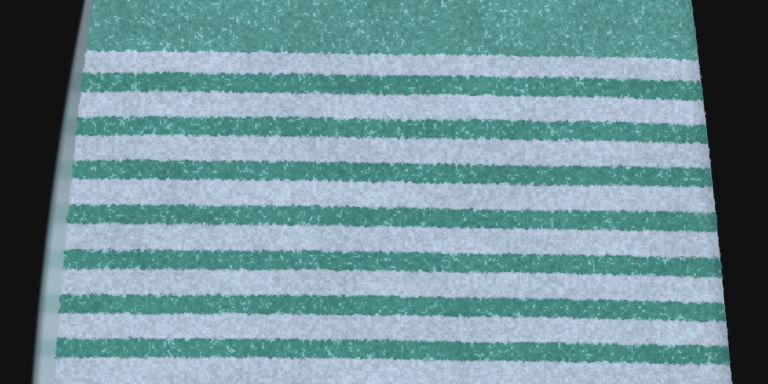
A Shadertoy shader for this texture:

```glsl
#define FIRST_STRIPE 0.2135
#define STRIPE_PERIOD 0.1152
#define STRIPE_COUNT 7.0
#define STRIPE_HALF_WIDTH 0.0238
#define BAND_BOTTOM 0.134
#define STRIPE_SAG 0.021
#define TUFT_SCALE 105.0
#define EDGE_FUZZ 0.009

const vec3 BACKDROP = vec3(0.068, 0.068, 0.070);
const vec3 WHITE_PILE = vec3(0.685, 0.755, 0.830);
const vec3 GREEN_PILE = vec3(0.285, 0.540, 0.515);
const vec3 BAND_PILE = vec3(0.345, 0.585, 0.570);
const vec3 HEM_CLOTH = vec3(0.60, 0.68, 0.72);
const vec3 HEM_SHADE = vec3(0.23, 0.29, 0.33);

float hash(vec2 p) {
    vec3 q = fract(vec3(p.xyx) * 0.1031);
    q += dot(q, q.yzx + 33.33);
    return fract((q.x + q.y) * q.z);
}

float noise(vec2 p) {
    vec2 cell = floor(p), f = fract(p);
    f = f * f * (3.0 - 2.0 * f);
    float low = mix(hash(cell), hash(cell + vec2(1, 0)), f.x);
    float high = mix(hash(cell + vec2(0, 1)), hash(cell + vec2(1, 1)), f.x);
    return mix(low, high, f.y);
}

// 1 where d is negative, with a soft transition
float cover(float d, float softness) {
    return 1.0 - smoothstep(-softness, softness, d);
}

void mainImage(out vec4 fragColor, in vec2 fragCoord) {
    float pixel = 1.0 / iResolution.y;
    vec2 p = fragCoord * pixel;
    p.x += 1.0 - 0.5 * iResolution.x * pixel;
    float depth = 1.0 - p.y; // distance down from the top

    // Looped pile: tufts, fine fibres and broad unevenness
    float tuft = noise(p * TUFT_SCALE) - 0.5;
    float fibre = noise(p * TUFT_SCALE * 2.1 + 37.0) - 0.5;
    float broad = noise(p * vec2(9.0, 14.0) + 5.0) - 0.5;
    float fuzz = EDGE_FUZZ * (0.7 * tuft + 0.5 * fibre);

    // Towel outline, widening towards the bottom
    float hemLeft = 0.219 - 0.200 * depth + 0.064 * depth * depth;
    float pileLeft = 0.240 - 0.130 * depth + 0.031 * depth * depth;
    float pileRight = 1.800 + 0.125 * depth - 0.020 * depth * depth;

    // Stripes sag to the right and waver a little
    float across = clamp((p.x - pileLeft) / (pileRight - pileLeft), 0.0, 1.0);
    float waver = 0.005 * (noise(vec2(p.x * 5.0, depth * 4.0)) - 0.5);
    float row = depth - STRIPE_SAG * pow(across, 1.6) + waver;
    float index = clamp(round((row - FIRST_STRIPE) / STRIPE_PERIOD), 0.0, STRIPE_COUNT - 1.0);
    float shift = 0.003 * (hash(vec2(index, 3.0)) - 0.5);
    float stripeDist = abs(row - FIRST_STRIPE - shift - index * STRIPE_PERIOD) - STRIPE_HALF_WIDTH;
    float soft = max(pixel, 0.0035);
    float stripe = cover(stripeDist + fuzz, soft);
    float band = cover(row - BAND_BOTTOM + fuzz, soft);
    float green = max(stripe, band);

    // Pile colour, with pale loops showing through the green
    vec3 pile = mix(WHITE_PILE, GREEN_PILE, stripe);
    pile = mix(pile, BAND_PILE, band);
    float speck = smoothstep(0.17, 0.42, 0.65 * tuft + 0.55 * fibre);
    pile = mix(pile, WHITE_PILE, green * speck * 0.40);
    float grain = 0.13 * tuft + 0.11 * fibre + 0.06 * broad;
    pile *= 1.0 + grain * mix(1.0, 1.35, green);
    pile *= 1.0 - 0.10 * cover(abs(stripeDist) - 0.003, 0.004) * (1.0 - green);
    pile *= 1.0 - 0.12 * smoothstep(0.975, 1.0, across);

    // Flat hem on the left with faint stripes and a shaded outer edge
    float hemPos = clamp((p.x - hemLeft) / (pileLeft - hemLeft), 0.0, 1.0);
    vec3 hem = mix(HEM_CLOTH, GREEN_PILE, 0.28 * cover(stripeDist, 0.012));
    hem *= mix(0.76, 1.06, smoothstep(0.0, 0.8, depth));
    hem = mix(HEM_SHADE, hem, smoothstep(-0.15, 0.45, hemPos));
    hem *= 1.0 + 0.05 * broad;

    // Layer backdrop, hem and pile
    vec3 color = mix(BACKDROP, hem, cover(hemLeft - p.x, 0.006) * cover(p.x - pileRight, pixel));
    float pileMask = cover(pileLeft - p.x + fuzz, soft) * cover(p.x - pileRight + fuzz, soft);
    color = mix(color, pile, pileMask);
    fragColor = vec4(color, 1.0);
}
```
